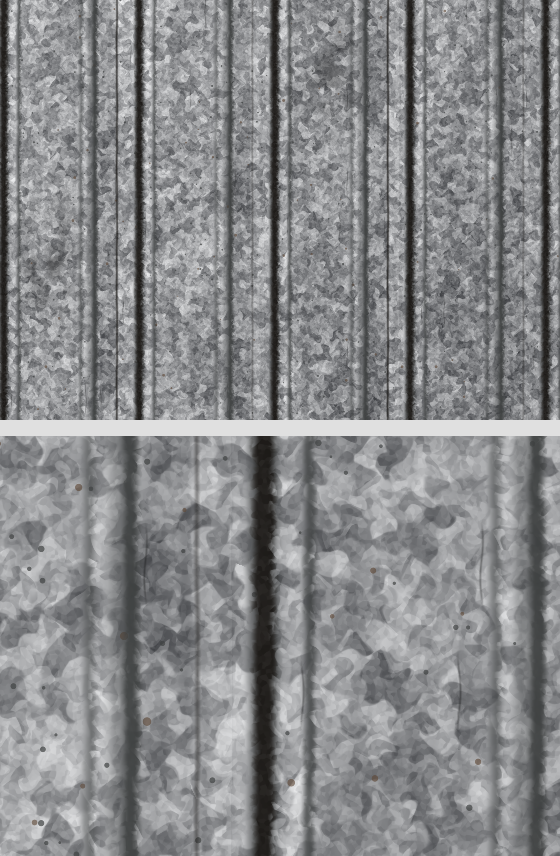
Top, the full canvas; bottom, a detail of the centre.
A Shadertoy shader for this texture:

```glsl
// Galvanised corrugated steel: upright ribs and grooves over a mottled zinc spangle.
#define PERIOD 0.2419      // width of one rib repeat, in canvas widths
#define PHASE 0.0068       // x of the first deep groove
#define SPANGLE 78.0       // zinc crystals across the canvas
#define CONTRAST 0.27      // tone range of the crystals
#define ZINC vec3(0.575, 0.58, 0.59)
#define GROOVE vec3(0.13, 0.12, 0.11)
#define FOLD vec3(0.25, 0.26, 0.26)
#define RUST vec3(0.36, 0.27, 0.20)
#define STAIN 0.36         // darkness of the smudges

vec2 hash2(vec2 p) {
    vec3 q = fract(p.xyx * vec3(0.1031, 0.1030, 0.0973));
    q += dot(q, q.yzx + 33.33);
    return fract((q.xx + q.yz) * q.zy);
}

// Cellular noise: each crystal has its own tone and stretch; sharp sets the edges.
float crystals(vec2 p, float sharp) {
    vec2 cell = floor(p);
    float sum = 0.0, total = 0.0;
    for (int j = -1; j <= 1; j++)
    for (int i = -1; i <= 1; i++) {
        vec2 id = cell + vec2(i, j);
        vec2 v = id + hash2(id) - p;
        vec2 trait = hash2(id + 71.7);
        float angle = 6.2832 * trait.y;
        float d = length(v) + 0.45 * abs(dot(v, vec2(cos(angle), sin(angle))));
        float w = exp(-sharp * d);
        sum += w * trait.x;
        total += w;
    }
    return sum / total;
}

// Soft-edged band around a centre.
float band(float x, float centre, float halfWidth, float blur) {
    return 1.0 - smoothstep(halfWidth - blur, halfWidth + blur, abs(x - centre));
}

// Scattered round specks, one candidate per grid cell.
float specks(vec2 p, float chance, float blur) {
    vec2 id = floor(p);
    vec2 h = hash2(id + 19.3);
    float r = 0.08 + 0.13 * h.y;
    float d = length(fract(p) - 0.3 - 0.4 * hash2(id));
    return step(h.x, chance) * (1.0 - smoothstep(r - blur, r + blur, d));
}

void mainImage(out vec4 fragColor, in vec2 fragCoord) {
    vec2 p = fragCoord / iResolution.x;
    float height = p.y * iResolution.x / iResolution.y;
    float wobble = 0.0003 * sin(p.y * 31.0) + 0.0002 * sin(p.y * 83.0 + p.x * 9.0);
    float u = (p.x + wobble - PHASE) / PERIOD;
    float rib = floor(u + 0.08);             // the cut falls on a plain strip
    float x = u - rib;
    float px = 1.0 / (iResolution.x * PERIOD);

    // Zinc spangle in three sizes, with ragged crystal edges
    vec2 s = p * SPANGLE;
    s += 0.16 * sin(s.yx * 3.7 + 1.3 * sin(s * 2.3));
    float fine = crystals(s * 2.1 + 40.0, 18.0);
    float grain = crystals(p * SPANGLE * 4.3, 12.0);
    float cloud = crystals(p * 11.0 + 5.0, 5.0);
    float tone = CONTRAST * (crystals(s, 20.0) - 0.5);
    tone += 0.17 * (fine - 0.5) + 0.09 * (grain - 0.5) + 0.10 * (cloud - 0.5);

    // Light: brighter upper left, plus a small shift for each rib
    tone += 0.045 * (height - 0.5) - 0.05 * (p.x - 0.45);
    tone += 0.03 * (hash2(vec2(rib, 3.0)).x - 0.5);
    tone += 0.015 * sin(p.x * 410.0 + 2.0 * sin(p.x * 97.0));

    // Raised edges that catch the light, and shading beside the grooves
    tone += 0.09 * band(x, 0.072, 0.020, 0.018);
    tone += 0.06 * band(x, 0.605, 0.025, 0.020);
    tone += 0.05 * band(x, 0.885, 0.055, 0.030);
    tone += 0.04 * band(x, -0.055, 0.025, 0.020);
    tone -= 0.04 * band(x, 0.755, 0.070, 0.030);
    vec3 col = ZINC + tone * vec3(1.0, 0.995, 0.98);

    // Smudges on every second panel, climbing from left to right
    vec2 smudge = vec2(0.32 + 0.055 * rib, 0.29 + 0.165 * rib);
    vec2 away = vec2((x - smudge.x) * 4.6, (p.y - smudge.y) * 9.0);
    float patches = crystals(p * 45.0 + 9.0, 6.0);
    float dirt = exp(-1.6 * dot(away, away)) * smoothstep(0.15, 0.75, patches);
    dirt *= step(mod(rib, 2.0), 0.5) * (1.0 - 0.15 * rib);
    col *= 1.0 - STAIN * dirt;

    // Short upright scratches, pits and rust dots
    vec2 q = p * vec2(75.0, 13.0);
    vec2 h = hash2(floor(q) + 8.0);
    float scratch = band(fract(q.x) + 0.06 * sin(p.y * 140.0), 0.5, 0.035, 0.04 + 37.0 / iResolution.x);
    scratch *= step(h.x, 0.05) * band(fract(q.y), 0.5, 0.2 + 0.2 * h.y, 0.1);
    col *= 1.0 - 0.35 * scratch;
    col = mix(col, FOLD, 0.7 * specks(p * 110.0, 0.035, 55.0 / iResolution.x));
    col = mix(col, RUST, 0.6 * specks(p * 80.0 + 31.0, 0.014, 40.0 / iResolution.x));

    // Folds: narrow crease, faint crease, and the wider half-depth groove
    float rough = 0.010 * (fine - 0.5) + 0.006 * (grain - 0.5);
    float e = x + rough;
    col = mix(col, FOLD, 0.72 * band(e, 0.112, 0.011, 0.008 + px));
    col = mix(col, FOLD, 0.50 * band(e, 0.570, 0.011, 0.010 + px));
    col = mix(col, FOLD, 0.28 * band(e, 0.655, 0.038, 0.018));
    col = mix(col, FOLD * 0.95, 0.88 * band(e, 0.672, 0.017, 0.010 + px));

    // Sheet overlap: an open black seam on even ribs, a faint one on odd ribs
    float seam = mix(0.95, 0.38, mod(rib, 2.0));
    col = mix(col, GROOVE * 0.8, seam * band(x, 0.835, 0.005, 0.003 + px));

    // Deep groove with a soft shadow on both sides
    col = mix(col, FOLD, 0.55 * band(e, 0.0, 0.036, 0.014));
    col = mix(col, GROOVE + 0.05 * (grain - 0.5), 0.97 * band(e, 0.0, 0.023, 0.009 + px));

    fragColor = vec4(clamp(col, 0.0, 1.0), 1.0);
}
```
